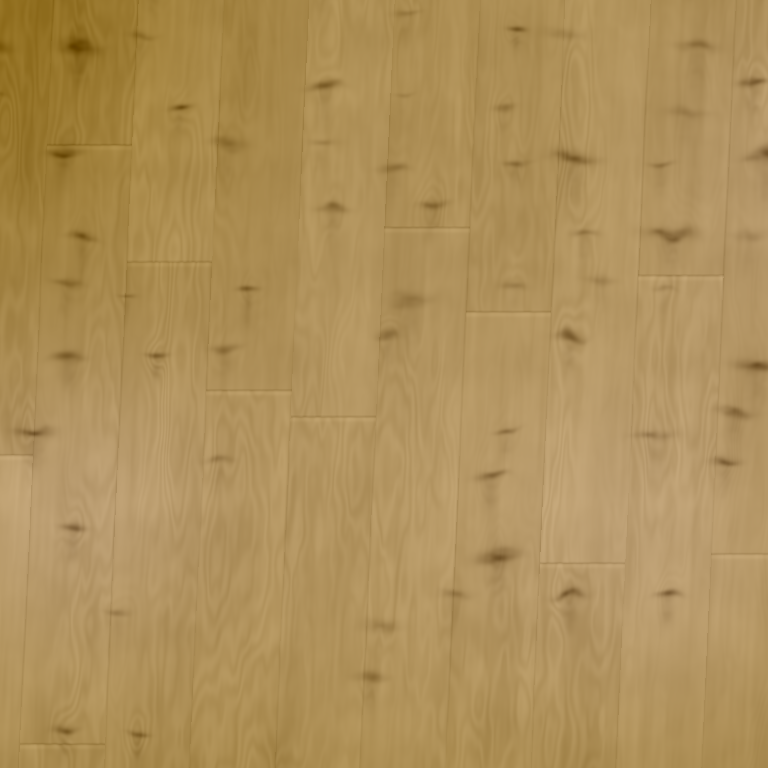
This texture is drawn by a Shadertoy shader. Its source:

```glsl
// Worn oak plank floor: leaning vertical boards, wavy grain, smudged knots and soft glare.
#define PLANKS 9.0          // boards across
#define PLANK_LENGTH 0.78   // board length, in canvas heights
#define LEAN 0.045          // sideways drift of the boards with height
#define SEAM_WIDTH 0.0013
#define KNOT_ROWS 12.0      // knot cells down
#define KNOT_CHANCE 0.62
#define GRAIN_DEPTH 0.026
#define OAK vec3(0.673, 0.553, 0.322)
#define STAIN vec3(0.21, 0.21, 0.19)
#define GLARE vec3(0.065, 0.068, 0.130)

float hash(vec2 p) {
    vec3 q = fract(vec3(p.xyx) * 0.1031);
    q += dot(q, q.yzx + 33.33);
    return fract((q.x + q.y) * q.z);
}

float noise(vec2 p) {
    vec2 i = floor(p), f = fract(p);
    f = f * f * (3.0 - 2.0 * f);
    return mix(mix(hash(i), hash(i + vec2(1, 0)), f.x),
               mix(hash(i + vec2(0, 1)), hash(i + vec2(1, 1)), f.x), f.y);
}

float fbm(vec2 p) {
    float sum = 0.0, amp = 0.5;
    for (int i = 0; i < 4; i++) {
        sum += amp * noise(p);
        p = p * 2.03 + 17.1;
        amp *= 0.5;
    }
    return sum;
}

// Soft round pool of light or shade
float pool(vec2 p, vec2 center, vec2 size) {
    vec2 d = (p - center) / size;
    return exp(-dot(d, d));
}

// Smudged knots, scattered one per cell: x = darkness, y = bulge in the grain
vec2 knots(vec2 p) {
    vec2 grid = vec2(PLANKS, KNOT_ROWS), cell = floor(p * grid), sum = vec2(0);
    for (int j = -1; j <= 1; j++)
    for (int i = -1; i <= 1; i++) {
        vec2 id = cell + vec2(i, j);
        float seed = hash(id + 41.0);
        float chance = KNOT_CHANCE * (0.55 + 0.65 * smoothstep(2.0, 8.0, id.y));
        if (seed > chance) continue;
        vec2 center = (id + 0.2 + 0.6 * vec2(hash(id + 7.3), hash(id + 19.7))) / grid;
        vec2 d = p - center;
        d.y += 0.25 * (hash(id + 3.1) - 0.5) * d.x + 0.012 * (noise(p * 45.0) - 0.5);
        float size = mix(0.45, 1.15, hash(id + 57.0));
        float strength = mix(0.25, 1.0, hash(id + 83.0));
        sum.x += strength * pool(d, vec2(0), size * vec2(0.024, 0.0075));
        sum.x += 0.3 * strength * pool(d, vec2(0.0, -0.02), size * vec2(0.013, 0.035));
        sum.y += strength * pool(d, vec2(0), size * vec2(0.03, 0.04));
    }
    return sum;
}

// Grain of one board, about -1 to 1
float grain(vec2 p, float seed, float bulge) {
    vec2 q = p + seed * vec2(13.0, 29.0);
    float field = fbm(q * vec2(17.0, 3.6)) + 0.22 * bulge;
    float rings = sin(66.0 * field + 90.0 * p.x);
    float figure = smoothstep(0.30, 0.65, noise(q * vec2(9.0, 2.5) + 5.0));
    float fibres = noise(q * vec2(170.0, 11.0)) + noise(q * vec2(85.0, 5.0)) - 1.0;
    return 0.55 * rings * (0.25 + 0.75 * figure) + 0.75 * fibres;
}

void mainImage(out vec4 fragColor, in vec2 fragCoord) {
    vec2 uv = fragCoord / iResolution.xy;
    float pixel = 1.0 / iResolution.y;
    vec2 p = uv - vec2(LEAN * uv.y, 0.0);

    // Board layout with staggered ends
    float across = p.x * PLANKS - 0.22;
    float column = floor(across);
    float along = uv.y / PLANK_LENGTH + hash(vec2(column + 20.0, 4.0));
    float seed = hash(vec2(column + 31.0, floor(along) + 9.0));
    float side = (0.5 - abs(fract(across) - 0.5)) / PLANKS;
    float joint = (fract(along + 0.5) - 0.5) * PLANK_LENGTH;

    // Wood: board tone, broad streaks, grain and knots
    vec2 knot = knots(p);
    vec3 color = OAK + (seed - 0.5) * vec3(0.024, 0.026, 0.032);
    color += 0.07 * (fbm(p * vec2(22.0, 3.0) + seed * 40.0) - 0.47);
    color += 0.05 * (fbm(p * vec2(14.0, 17.0)) - 0.47);
    color += GRAIN_DEPTH * grain(p, seed, knot.y) * vec3(1.0, 1.05, 1.15);
    color -= STAIN * min(knot.x, 1.1) * (0.75 + 0.5 * noise(p * vec2(80.0, 150.0)));

    // Faint seams, with a pale worn lip beside each board end
    float seam = 1.0 - smoothstep(SEAM_WIDTH - pixel, SEAM_WIDTH + pixel, side);
    float gap = 1.0 - smoothstep(SEAM_WIDTH - pixel, SEAM_WIDTH + pixel, abs(joint));
    float lip = pool(vec2(joint, 0.0), vec2(-0.004, 0.0), vec2(0.003, 1.0));
    color -= 0.05 * seam * noise(vec2(column * 7.0, uv.y * 6.0));
    color += 0.03 * lip - 0.055 * gap;

    // Room light: amber shade at upper left, pale glare at both sides
    float glare = 0.9 * pool(uv, vec2(0.10, 0.34), vec2(0.22, 0.20))
                + 0.8 * pool(uv, vec2(0.86, 0.30), vec2(0.24, 0.24))
                + 0.8 * pool(uv, vec2(1.02, 0.76), vec2(0.20, 0.28))
                + 0.35 * pool(uv, vec2(0.52, 0.48), vec2(0.30, 0.45));
    color += GLARE * glare;
    color -= vec3(0.10, 0.115, 0.20) * pool(uv, vec2(-0.05, 1.03), vec2(0.34, 0.36));
    color -= vec3(0.02, 0.02, 0.03) * pool(uv, vec2(0.45, -0.05), vec2(0.6, 0.14));

    fragColor = vec4(clamp(color, 0.0, 1.0), 1.0);
}
```
